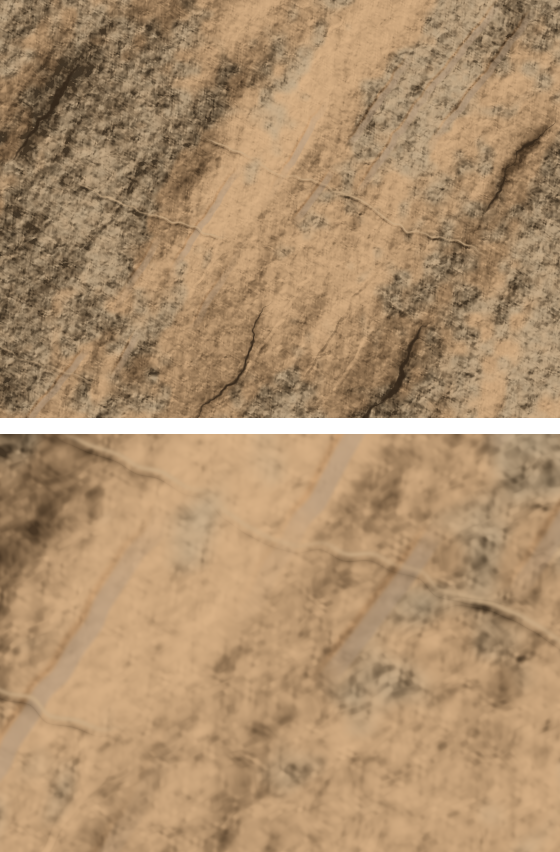
Top: the whole. Bottom: its middle third, enlarged.
Reproduce this texture procedurally as a Shadertoy shader.

```glsl
// Weathered sandstone face: slanted beds of dusty and grainy rock under low light.
// A noise height field is shaded by its slope toward the light; loops then
// scatter smooth grooves, pale chipped ledges and dark cracks over it.

const vec3 DUST = vec3(0.680, 0.548, 0.405);
const vec3 GREY_ROCK = vec3(0.610, 0.527, 0.416);
const vec3 GROOVE_TINT = vec3(0.610, 0.515, 0.415);
const vec3 SEAM_TINT = vec3(0.670, 0.505, 0.345);
const vec3 LEDGE_PALE = vec3(0.800, 0.680, 0.530);
const vec3 CRACK_DARK = vec3(0.200, 0.150, 0.100);
const vec3 SHADOW_WARMTH = vec3(0.95, 1.02, 1.13);

const vec2 BED_DIR = vec2(0.545, 0.839);
const vec2 LEDGE_DIR = vec2(0.924, -0.382);
const vec2 LIGHT_DIR = vec2(-0.447, 0.894);

const float SLOPE_STEP = 0.0013;
const float GRAIN_FREQ = 62.0;
const float GRAIN_SLOPE = 0.205;
const vec2 GRAIN_STRETCH = vec2(1.25, 0.80);
const float PIT_DEPTH = 0.24;
const float HOLLOW_DEPTH = 0.20;
const float BED_SLOPE = 0.17;
const float TERRACE_HEIGHT = 0.0016;
const float TONE_RANGE = 0.78;
const float HIGHLIGHT_LIMIT = 0.30;
const int CRACKS = 4;
const int LEDGES = 4;
const int GROOVES = 6;

float hash(vec2 p) {
    return fract(sin(dot(p, vec2(127.1, 311.7))) * 43758.55);
}

float noise(vec2 p) {
    vec2 i = floor(p), f = fract(p);
    f = f * f * (3.0 - 2.0 * f);
    return mix(mix(hash(i), hash(i + vec2(1, 0)), f.x),
               mix(hash(i + vec2(0, 1)), hash(i + vec2(1, 1)), f.x), f.y);
}

const mat2 TURN = mat2(0.8, 0.6, -0.6, 0.8);

float fbm(vec2 p) {
    float sum = 0.0, amp = 0.53;
    for (int i = 0; i < 4; i++) {
        sum += amp * noise(p);
        p = TURN * p * 2.03 + 7.3;
        amp *= 0.5;
    }
    return sum;
}

// Coordinates across (x) and along (y) a direction
vec2 frame(vec2 p, vec2 dir) {
    return vec2(dot(p, vec2(dir.y, -dir.x)), dot(p, dir));
}

// Height: each layer's amplitude is its slope divided by its frequency
float relief(vec2 p, float rough, float groove) {
    vec2 bed = frame(p, BED_DIR);
    float h = BED_SLOPE / 8.0 * noise(bed * vec2(8.0, 2.5) + 3.1);
    h += BED_SLOPE / 24.0 * noise(bed * vec2(24.0, 7.0) + 8.7);
    h += (1.0 - rough) * 0.16 / 55.0 * noise(p * vec2(55.0, 12.0));

    // Stepped bed edges, broken along their length
    float ragged = 0.016 * noise(p * 38.0);
    float strata = noise((bed + vec2(ragged, 0.0)) * vec2(15.0, 1.7) + 12.0);
    h += TERRACE_HEIGHT * smoothstep(0.42, 0.58, strata) * smoothstep(0.35, 0.65, noise(p * 7.0));

    // Grain, stretched toward the light so that its shading looks round
    float grain = 0.0, freq = GRAIN_FREQ, weight = 1.0;
    vec2 q = frame(p, LIGHT_DIR) * GRAIN_STRETCH;
    q += 0.005 * vec2(noise(p * 50.0), noise(p * 50.0 + 19.0));
    for (int i = 0; i < 3; i++) {
        grain += weight * noise(q * freq + 1.7) / freq;
        q = q.yx * vec2(1.0, -1.0) + 0.37;
        freq *= 1.87;
        weight *= 0.9;
    }
    return h + grain * GRAIN_SLOPE * mix(0.75, 1.25, rough) * (1.0 - 0.6 * groove);
}

void mainImage(out vec4 fragColor, in vec2 fragCoord) {
    vec2 p = fragCoord / iResolution.y;
    vec2 bed = frame(p, BED_DIR);

    // Grainy grey patches stretched along the beds
    float patchField = fbm(bed * vec2(6.5, 2.2) + 2.4) + 0.26 * (noise(p * 30.0) - 0.5);
    float rough = smoothstep(0.38, 0.56, patchField);

    // Long smooth grooves, each with a rusty seam on its shaded side
    float groove = 0.0, seam = 0.0;
    for (int i = 0; i < GROOVES; i++) {
        float n = float(i);
        vec2 q = frame(p - vec2(0.22 + 0.2 * n, 0.2 + 0.14 * n), BED_DIR);
        q.x += 0.03 * (noise(vec2(q.y * 3.0, n * 5.3)) - 0.5) + 0.006 * noise(vec2(q.y * 45.0, n));
        q.x += 0.16 * q.y * (hash(vec2(n, 4.0)) - 0.5);
        float fade = smoothstep(0.34, 0.2, abs(q.y)) * smoothstep(0.15, 0.5, noise(vec2(q.y * 9.0, n)));
        groove = max(groove, fade * smoothstep(0.010, 0.005, abs(q.x)));
        seam = max(seam, fade * exp(-pow((q.x + 0.010) / 0.0035, 2.0)));
    }

    // Slope shading, pits, hollows and broad tone
    float slope = (relief(p, rough, groove) - relief(p + LIGHT_DIR * SLOPE_STEP, rough, groove)) / SLOPE_STEP;
    float pits = smoothstep(0.55, 0.95, 0.6 * noise(TURN * p * 80.0) + 0.4 * noise(p * 150.0 + 5.0) + 0.12);
    float hollows = smoothstep(0.50, 0.72, fbm(bed * vec2(23.0, 14.0) + 17.0));
    float tone = TONE_RANGE * (fbm(bed * vec2(5.5, 2.6) + 31.0) - 0.5);
    float shade = 1.07 + slope + tone - 0.15 * seam;
    shade -= (PIT_DEPTH * pits + HOLLOW_DEPTH * hollows) * mix(0.5, 1.2, rough) * (1.0 - 0.6 * groove);

    // Pale broken ledge edges, thin shadow beneath
    float ledge = 0.0;
    for (int i = 0; i < LEDGES; i++) {
        float n = float(i);
        vec2 q = frame(p - vec2(0.05 + 0.31 * n, 0.16 + n * (0.46 - 0.12 * n)), LEDGE_DIR);
        q.x += 0.035 * (noise(vec2(q.y * 8.0, n + 0.5)) - 0.5) + 0.012 * (noise(vec2(q.y * 50.0, n)) - 0.5);
        float fade = smoothstep(0.21, 0.16, abs(q.y));
        float broken = 0.35 + 0.65 * noise(vec2(q.y * 30.0, n + 9.0));
        ledge = max(ledge, fade * broken * exp(-pow(q.x / 0.0024, 2.0)));
        shade -= 0.32 * fade * broken * exp(-abs(q.x - 0.006) / 0.004);
    }

    // Ragged tapered cracks with a soft surrounding shadow
    float crack = 0.0;
    for (int i = 0; i < CRACKS; i++) {
        float n = float(i);
        vec2 center = vec2(0.10 + n * (0.5 - 0.04 * n), 0.74 + n * (0.285 * n - 0.9));
        vec2 q = frame(p - center, BED_DIR);
        q.x += 0.045 * (noise(vec2(q.y * 7.0, n + 2.0)) - 0.5) + 0.014 * (noise(vec2(q.y * 40.0, n)) - 0.5);
        q.x += 0.006 * (noise(p * 110.0) - 0.5);
        float taper = max(0.0, 1.0 - abs(q.y) / mix(0.14, 0.22, hash(vec2(n, 1.0))));
        float width = taper * mix(-0.002, 0.015, noise(vec2(q.y * 18.0, n + 6.0)));
        crack = max(crack, smoothstep(0.0, 0.3, taper) * smoothstep(width + 0.003, width - 0.003, abs(q.x)));
        shade -= 0.30 * smoothstep(0.0, 0.5, taper) * exp(-abs(q.x) / 0.018);
    }

    // Soft highlight limit, then colour
    float lit = max(shade - 1.0, 0.0);
    shade = clamp(shade, 0.40, 1.0) + HIGHLIGHT_LIMIT * (1.0 - exp(-lit / HIGHLIGHT_LIMIT));
    vec3 color = mix(DUST, GREY_ROCK, rough * (0.65 + 0.35 * noise(p * 70.0)));
    color = mix(color, GROOVE_TINT, 0.7 * groove);
    color = mix(color, SEAM_TINT, 0.5 * seam);
    color *= pow(vec3(shade), SHADOW_WARMTH);
    color = mix(color, LEDGE_PALE, 0.75 * ledge);
    color = mix(color, CRACK_DARK, 0.88 * crack);
    fragColor = vec4(color, 1.0);
}
```
